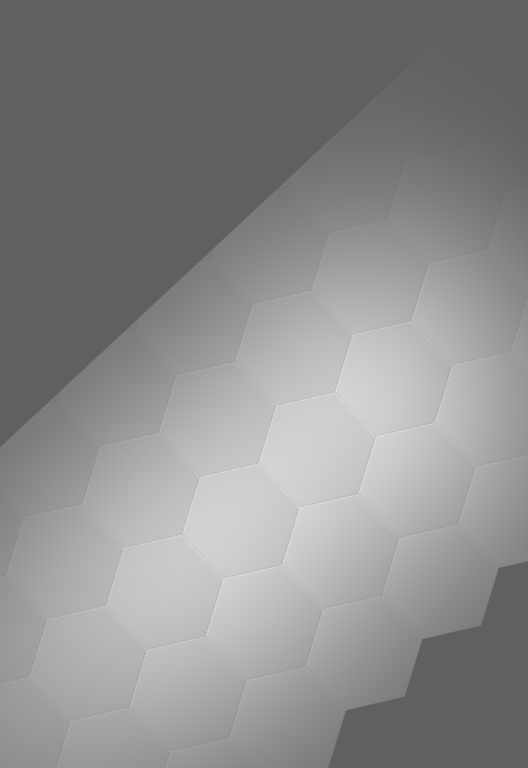
Reproduce this background procedurally as a Shadertoy shader.

```glsl
// A slanted sheet of grey hexagonal tiles lit by a soft glow, on a flat dark ground.
// A rotated hexagon lattice gives tiles, bevelled rims and the stepped lower border;
// the glow is a product of falloffs along and across the slanted sheet.

const float GROUND = 0.378;               // flat background grey
const float GLOW_GAIN = 0.435;            // brightness added at the glow's centre
const float TILE_SIZE = 0.1359;           // distance between tile centres
const float TILT = -0.297;                // lattice rotation in radians
const vec2 TILE_ORIGIN = vec2(0.3138, 0.3216);
const float STRAIGHT_EDGE = -0.284;       // upper border, measured across the sheet
const float LAST_ROW = 2.0;               // last row of tiles at the lower border
const float RIM_WIDTH = 0.0018;

vec2 direction(float angle) {
    return vec2(cos(angle), sin(angle));
}

vec2 rotate(vec2 p, float angle) {
    vec2 d = direction(angle);
    return vec2(dot(p, d), dot(p, vec2(-d.y, d.x)));
}

// Offset of q from the centre of its tile (centres one unit apart).
vec2 tileOffset(vec2 q) {
    vec2 period = vec2(1.0, sqrt(3.0));
    vec2 a = mod(q + 0.5 * period, period) - 0.5 * period;
    vec2 b = mod(q, period) - 0.5 * period;
    return dot(a, a) < dot(b, b) ? a : b;
}

// x: distance to the nearest side, y: +1 on lit sides and -1 on shaded ones.
vec2 nearestSide(vec2 local) {
    vec2 lightDir = direction(radians(120.0));
    vec2 side = vec2(1.0, 0.0);
    for (int i = 0; i < 6; i++) {
        vec2 normal = direction(radians(60.0 * float(i)));
        float gap = 0.5 - dot(local, normal);
        if (gap < side.x) side = vec2(gap, sign(dot(normal, lightDir)));
    }
    return side;
}

float bell(float x, float width) {
    return exp(-x * x / (width * width));
}

// Glow strength: x runs along the sheet, y across it.
float glowAt(vec2 s) {
    float along = s.x < 0.0 ? bell(s.x, 0.47) : 1.0 - smoothstep(0.2, 0.66, s.x);
    float across = bell(s.y, s.y < 0.0 ? 0.235 : 0.27);
    return along * across;
}

// Coverage of the sheet between its straight border and the stepped one.
float sheetMask(float across, vec2 local, float row, float pixel) {
    float upper = smoothstep(-pixel, pixel, across - STRAIGHT_EDGE);
    float outward = max(local.x, dot(local, direction(radians(-60.0))));
    float rim = smoothstep(0.0, 1.5 * pixel, (0.5 - outward) * TILE_SIZE);
    float lower = row > LAST_ROW + 0.5 ? 0.0 : (row > LAST_ROW - 0.5 ? rim : 1.0);
    return upper * lower;
}

void mainImage(out vec4 fragColor, in vec2 fragCoord) {
    float pixel = 1.0 / iResolution.y;
    vec2 p = fragCoord * pixel - TILE_ORIGIN;

    // Tile lattice
    vec2 q = rotate(p, TILT) / TILE_SIZE;
    vec2 local = tileOffset(q);
    vec2 acrossDir = direction(radians(-30.0));
    float row = floor(dot(q - local, acrossDir) / sqrt(0.75) + 0.5);

    // Glow and gentle shading inside each tile
    vec2 sheet = TILE_SIZE * vec2(dot(q, direction(radians(60.0))), dot(q, acrossDir));
    float glow = glowAt(sheet);
    float tone = GROUND + glow * (GLOW_GAIN - 0.05 * local.x);

    // Thin bevel: light upper rims and darker lower rims
    vec2 side = nearestSide(local);
    float rim = bell(side.x * TILE_SIZE, max(RIM_WIDTH, pixel));
    tone += rim * glow * (side.y > 0.0 ? 0.045 : -0.035);

    // Faint light along the straight border
    tone += 0.015 * bell(sheet.y - STRAIGHT_EDGE, 0.003) * (1.0 - smoothstep(0.3, 0.8, sheet.x));

    float grey = mix(GROUND, tone, sheetMask(sheet.y, local, row, pixel));
    fragColor = vec4(vec3(grey), 1.0);
}
```
